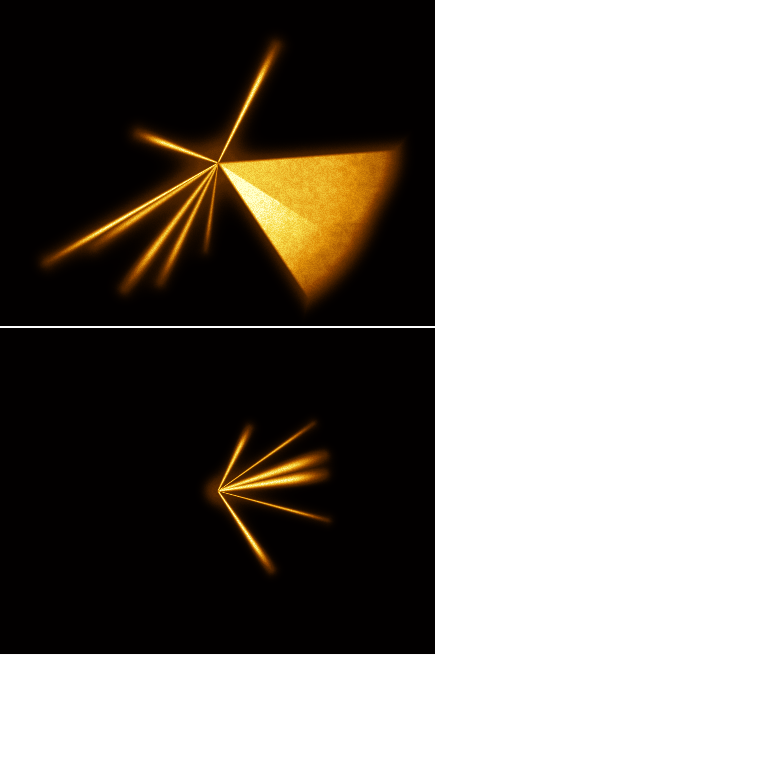
Give the GLSL for this background, as a Shadertoy shader.

```glsl
// Two stacked black panels on white: golden light rays bursting from a point, one with a faceted fan.

float hash(vec2 p) {
    vec3 q = fract(p.xyx * 0.1031);
    q += dot(q, q.yzx + 33.33);
    return fract((q.x + q.y) * q.z);
}

float valueNoise(vec2 p) {
    vec2 i = floor(p), f = fract(p);
    f = f * f * (3.0 - 2.0 * f);
    return mix(mix(hash(i), hash(i + vec2(1, 0)), f.x),
               mix(hash(i + vec2(0, 1)), hash(i + vec2(1, 1)), f.x), f.y);
}

float cross2(vec2 a, vec2 b) {
    return a.x * b.y - a.y * b.x;
}

// Heat from 0 to 1 becomes black, brown, amber, gold, then pale yellow
vec3 fireColor(float heat) {
    vec3 color = mix(vec3(0.008, 0.0, 0.0), vec3(0.29, 0.13, 0.0), smoothstep(0.0, 0.2, heat));
    color = mix(color, vec3(0.58, 0.27, 0.0), clamp((heat - 0.2) / 0.2, 0.0, 1.0));
    color = mix(color, vec3(0.88, 0.57, 0.04), clamp((heat - 0.4) / 0.25, 0.0, 1.0));
    color = mix(color, vec3(0.97, 0.86, 0.29), clamp((heat - 0.65) / 0.2, 0.0, 1.0));
    return mix(color, vec3(1.0, 1.0, 0.8), clamp((heat - 0.85) / 0.15, 0.0, 1.0));
}

// ray = tip offset, half width, brightness
void addRay(vec2 p, vec4 ray, float spread, inout float core, inout float halo) {
    float len = length(ray.xy);
    vec2 dir = ray.xy / len;
    float along = dot(p, dir) / len;
    float across = cross2(dir, p);
    float width = ray.z * (0.2 + max(along, 0.0));
    float fade = smoothstep(-0.01, 0.02, along) * (1.0 - smoothstep(0.62, 1.02, along));
    core = max(core, ray.w * fade * exp(-across * across / (width * width)));
    float dist = length(p - ray.xy * clamp(along, 0.0, 0.95));
    halo += ray.w * exp(-dist / spread);
}

// Two-faceted fan with soft sides and a rounded, fading rim
void addFan(vec2 p, inout float core, inout float halo) {
    float r = length(p);
    float rim = 0.212 + 0.02 * smoothstep(-0.38, 0.07, atan(p.y, p.x));
    float sides = max(cross2(normalize(vec2(0.232, 0.017)), p),
                      cross2(p, normalize(vec2(0.116, -0.1745))));
    float dist = max(sides, r - rim);

    float grain = valueNoise(p * 140.0) * 0.6 + valueNoise(p * 330.0) * 0.4 - 0.5;
    float upperHeat = 0.76 - 0.1 * smoothstep(0.04, 0.15, r)
                    - 0.35 * smoothstep(0.14, 0.235, r);
    float lowerHeat = 1.0 - 0.2 * smoothstep(0.05, 0.14, r)
                    - 0.48 * smoothstep(0.125, 0.212, r);
    float crease = min(cross2(normalize(vec2(0.122, -0.078)), p), p.y + 0.078);
    float heat = mix(lowerHeat, upperHeat, smoothstep(-0.0015, 0.0015, crease));
    heat += 0.13 * grain * smoothstep(0.02, 0.1, r);

    float mask = (1.0 - smoothstep(-0.003, 0.002, sides))
               * (1.0 - smoothstep(-0.018, 0.006, r - rim));
    core = max(core, heat * mask);
    halo += exp(-max(dist, 0.0) / 0.011);
}

float upperBurst(vec2 p) {
    vec4 rays[7] = vec4[7](
        vec4(0.079, 0.160, 0.0048, 0.94), vec4(-0.109, 0.040, 0.0050, 0.92),
        vec4(-0.233, -0.135, 0.0038, 0.95), vec4(-0.169, -0.113, 0.0052, 0.72),
        vec4(-0.128, -0.172, 0.0062, 0.76), vec4(-0.079, -0.163, 0.0048, 0.70),
        vec4(-0.017, -0.120, 0.0030, 0.48));
    float core = 0.0, halo = 0.0;
    for (int i = 0; i < 7; i++) addRay(p, rays[i], 0.011, core, halo);
    addFan(p, core, halo);
    float glow = max(0.32 * halo / (1.0 + 0.5 * halo) - 0.02, 0.0);
    return core + min(glow, 0.26) * (1.0 - core);
}

float lowerBurst(vec2 p) {
    vec4 rays[6] = vec4[6](
        vec4(0.043, 0.087, 0.0042, 0.84), vec4(0.130, 0.092, 0.0022, 0.74),
        vec4(0.146, 0.049, 0.0070, 0.88), vec4(0.146, 0.023, 0.0068, 0.94),
        vec4(0.150, -0.040, 0.0022, 0.74), vec4(0.073, -0.108, 0.0046, 0.95));
    float core = 0.0, halo = 0.0;
    for (int i = 0; i < 6; i++) addRay(p, rays[i], 0.0075, core, halo);
    float glow = max(0.28 * halo / (1.0 + 0.6 * halo) - 0.015, 0.0);
    return core + min(glow, 0.24) * (1.0 - core);
}

// Antialiased band between two coordinates
float band(float x, float low, float high, float blur) {
    return clamp((x - low) / blur + 0.5, 0.0, 1.0) * clamp((high - x) / blur + 0.5, 0.0, 1.0);
}

void mainImage(out vec4 fragColor, in vec2 fragCoord) {
    vec2 uv = fragCoord / iResolution.xy;
    float blur = 1.0 / iResolution.y;

    // Bursts share one column, one in each panel
    float heat = uv.y > 0.574 ? upperBurst(uv - vec2(0.2839, 0.7878))
                              : lowerBurst(uv - vec2(0.2839, 0.3607));
    heat *= 0.94 + 0.12 * hash(floor(uv * 768.0));

    // Panels over the white page, with a thin gap between them
    float column = band(uv.x, -0.1, 0.5664, blur);
    float panels = band(uv.y, 0.5755, 1.1, blur) + band(uv.y, 0.1484, 0.5729, blur);
    fragColor = vec4(mix(vec3(1.0), fireColor(heat), column * panels), 1.0);
}
```
